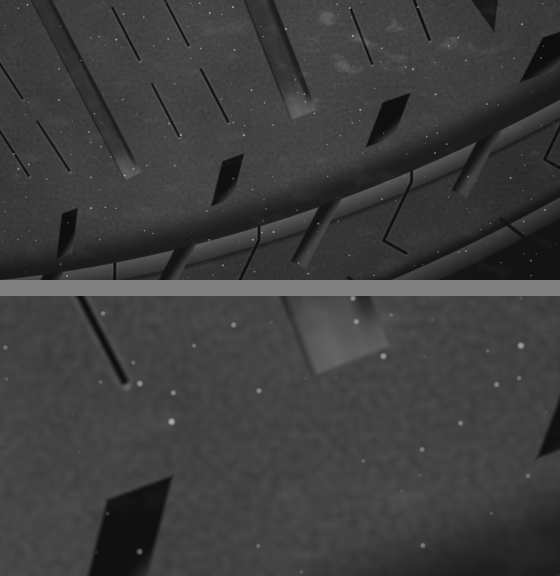
Top, the full canvas; bottom, a detail of the centre.
Write a WebGL 1 fragment shader that draws this texture.

```glsl
precision highp float;
// Worn black tyre tread seen at a slant: wide grooves, thin sipes and notches repeat
// along a curved shoulder, below which lie a lit rim and the split side blocks.
// Each part is a distance shape placed by its repeat index; gradient noise adds wear.
uniform vec2 u_resolution;

vec2 hash2(vec2 p) {
  return fract(sin(vec2(dot(p, vec2(127.1, 311.7)), dot(p, vec2(269.5, 183.3)))) * 43758.5);
}

float corner(vec2 cell, vec2 offset, vec2 f) {
  return dot(hash2(cell + offset) * 2.0 - 1.0, f - offset);
}

float gradientNoise(vec2 p) {
  vec2 c = floor(p), f = fract(p), u = f * f * (3.0 - 2.0 * f);
  return mix(mix(corner(c, vec2(0, 0), f), corner(c, vec2(1, 0), f), u.x),
             mix(corner(c, vec2(0, 1), f), corner(c, vec2(1, 1), f), u.x), u.y);
}

float fbm(vec2 p) {
  float sum = 0.0, gain = 1.0;
  for (int i = 0; i < 4; i++) {
    sum += gain * gradientNoise(p);
    p = p * 2.1 + 7.3;
    gain *= 0.5;
  }
  return sum;
}

float fill(float d) { return 1.0 - smoothstep(-0.004, 0.004, d); }

float segment(vec2 p, vec2 a, vec2 b) {
  vec2 ab = b - a;
  return length(p - a - ab * clamp(dot(p - a, ab) / dot(ab, ab), 0.0, 1.0));
}

float shoulder(float x) { return 0.0355 + x * (0.124 + 0.108 * x); }

// Tread face with grooves, sipes and notches
float treadShade(vec2 p, float base, float below) {
  float tone = mix(base, 0.09, 0.85 * smoothstep(-0.09, 0.03, below));
  for (int n = -1; n < 4; n++) {
    float i = float(n);
    vec2 notch = vec2(0.24 + 0.573 * i, 0.167 + 0.18 * i + 0.011 * i * i);
    vec2 tip = notch + vec2(0.235, 0.203) + vec2(0.036, 0.028) * i * i;
    vec2 along = normalize(vec2(0.13 * i - 0.52, 1.0));

    // Groove: lit ramp at its foot, dark right wall; the far one is tapered and dark
    vec2 q = vec2(dot(p - tip, vec2(along.y, -along.x)), dot(p - tip, along));
    float far = step(1.5, i);
    float w = (0.034 + 0.016 * min(i, 1.0)) * mix(1.0, clamp(q.y / 0.13, 0.05, 1.0), far);
    float across = q.x / w;
    float bed = mix(0.36, 0.2, smoothstep(0.0, 0.15, q.y)) + 0.04 * fbm(q * vec2(40.0, 15.0));
    bed = mix(bed, 0.1, 0.85 * smoothstep(0.4, 0.8, across) * smoothstep(0.0, 0.08, q.y));
    bed *= 1.0 - 0.4 * smoothstep(0.75, 1.0, -across);
    tone = mix(tone, mix(bed, 0.1, far), fill(max(abs(q.x) - w, -q.y)));

    // Two rows of two sipes to the right of the groove
    for (int m = 0; m < 4; m++) {
      float row = floor(float(m) / 2.0), column = mod(float(m), 2.0);
      vec2 foot = tip + vec2(0.165, 0.143) + vec2(0.08, 0.04) * max(i, 0.0)
                + vec2(0.175 + 0.03 * i, 0.052 + 0.034 * i) * column + along * 0.307 * row;
      float d = segment(p, foot, foot + along * 0.21);
      float thick = 0.0035 + 0.002 * step(0.0, i) * hash2(vec2(i, float(m))).x;
      tone += 0.035 * fill(segment(p, foot, foot + along * 0.2) - 0.011);
      tone = mix(tone, 0.05, fill(d - thick));
      tone += 0.12 * fill(length(p - foot + along * 0.006) - 0.004);
    }

    // Notch: dark leaning slot with a lighter lower corner
    q = p - notch;
    q.x -= q.y * (0.12 + 0.13 * i);
    w = 0.027 + 0.008 * i;
    float slot = mix(0.06, 0.26, smoothstep(0.5, 2.0, q.x / w - q.y / 0.06));
    tone = mix(tone, slot, fill(max(abs(q.x) - w, abs(q.y - 0.4 * q.x) - 0.08)));
  }
  return tone;
}

// Side blocks with two rims, thin bent seams and wide slanted cuts
float sideShade(vec2 p, float base, float below, float rimTop) {
  float t = (below - rimTop) / 0.065, t2 = (below - 0.42) / 0.075;
  float tone = base * 0.8;
  tone = mix(tone, 0.1, 0.8 * (1.0 - smoothstep(1.0, 1.35, t)));
  tone = mix(tone, mix(0.35, 0.19, t) + 0.2 * (base - 0.25), fill((abs(t - 0.5) - 0.5) * 0.065));
  tone = mix(tone, 0.09, smoothstep(0.36, 0.42, below));
  tone = mix(tone, mix(0.29, 0.14, t2), fill((abs(t2 - 0.5) - 0.5) * 0.075));
  for (int n = -1; n < 4; n++) {
    float k = float(n), x = 0.66 + 0.5 * k + 0.025 * k * k;
    vec2 along = vec2(0.46, 0.888), q = p - vec2(x, shoulder(x) - 0.05);
    q = vec2(dot(q, vec2(along.y, -along.x)), dot(q, along));
    float cut = mix(0.08, 0.27, smoothstep(-0.6, 0.7, q.x / 0.03 - q.y / 0.25 - 0.6));
    tone = mix(tone, cut, fill(max(abs(q.x) - 0.03, abs(q.y + 0.11) - 0.15)));

    x = 0.41 + 0.5 * k + 0.015 * k * k;
    vec2 top = vec2(x, shoulder(x) - 0.045), bend = top - vec2(0.0, 0.055);
    vec2 elbow = bend - vec2(0.1, 0.21), end = elbow + vec2(0.08, -0.045);
    float d = min(segment(p, top, bend), min(segment(p, bend, elbow), segment(p, elbow, end)));
    tone = mix(tone + 0.03 * fill(d - 0.011), 0.06, fill(d - 0.005));
    d = segment(p, end + vec2(0.34, 0.12), end + vec2(0.43, 0.05));
    tone = mix(tone, 0.08, fill(d - 0.006));
  }
  return tone;
}

void main() {
  vec2 p = gl_FragCoord.xy / u_resolution.y;
  float below = shoulder(p.x) - p.y, rimTop = 0.035 + 0.018 * p.x;
  float base = 0.255 + 0.03 * fbm(p * 4.0) + 0.045 * gradientNoise(p * 85.0);
  float tone = mix(treadShade(p, base, below), sideShade(p, base, below, rimTop),
                   smoothstep(rimTop - 0.006, rimTop + 0.004, below));

  // Dusty scuffs, strongest at the upper right, and scattered pale specks
  vec2 patchOffset = (p - vec2(1.35, 0.86)) / vec2(0.32, 0.12);
  float dust = smoothstep(0.1, 0.6, fbm(p * vec2(9.0, 15.0)));
  tone += dust * (0.03 + 0.13 * exp(-dot(patchOffset, patchOffset)));
  vec2 cell = floor(p * 26.0), r = hash2(cell + 31.0);
  float speck = length(fract(p * 26.0) - 0.2 - 0.6 * hash2(cell)) / 26.0;
  tone += 0.4 * r.y * r.y * step(0.6, r.x) * (1.0 - smoothstep(0.001, 0.002 + 0.004 * r.y * r.y, speck));

  // Light falls off toward the corners
  tone *= 1.04 - 0.16 * dot(p - vec2(0.95, 0.65), p - vec2(0.95, 0.65));
  gl_FragColor = vec4(vec3(clamp(tone, 0.0, 1.0)), 1.0);
}
```
